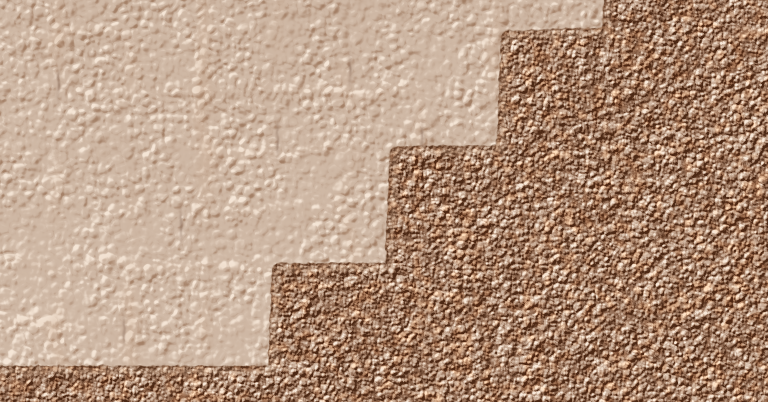
This texture is drawn by a Shadertoy shader. Its source:

```glsl
// Sunlit stepped parapet of coarse stucco before a pale, out-of-focus plaster wall.
// Steps are a union of rounded corners; both surfaces are height fields made of
// gradient noise and domed grains, toned by their relief and slope toward the sun.

const vec2 SUN = vec2(-0.6, 0.8);

vec2 hash2(vec2 p) {
    vec3 q = fract(p.xyx * vec3(0.1031, 0.1030, 0.0973));
    q += dot(q, q.yzx + 33.33);
    return fract((q.xx + q.yz) * q.zy);
}

float gradientDot(vec2 cell, vec2 corner, vec2 f) {
    return dot(hash2(cell + corner) * 2.0 - 1.0, f - corner);
}

float gradientNoise(vec2 p) {
    vec2 i = floor(p), f = fract(p);
    vec2 u = f * f * f * (f * (f * 6.0 - 15.0) + 10.0);
    return mix(mix(gradientDot(i, vec2(0, 0), f), gradientDot(i, vec2(1, 0), f), u.x),
               mix(gradientDot(i, vec2(0, 1), f), gradientDot(i, vec2(1, 1), f), u.x), u.y);
}

// Highest of the domes scattered one per cell, each with its own size
float grains(vec2 p) {
    vec2 cell = floor(p);
    float height = 0.0;
    for (int y = -1; y <= 1; y++)
    for (int x = -1; x <= 1; x++) {
        vec2 c = cell + vec2(x, y);
        vec2 r = p - c - hash2(c);
        float size = 0.2 + 0.55 * hash2(c + 71.0).x;
        height = max(height, size - dot(r, r) / size);
    }
    return height;
}

// Signed distance to the staircase: a low ledge and four rising blocks
float stairs(vec2 p) {
    float d = p.y - 0.09;
    for (int i = 0; i < 4; i++) {
        float n = float(i);
        float left = 0.677 + 0.3 * n - 0.0075 * n * n;
        float top = 0.346 + 0.289 * n;
        left += 0.04 * (p.y - top);
        top += 0.015 * (p.x - left) * n;
        vec2 q = vec2(left - p.x, p.y - top) + 0.018;
        d = min(d, length(max(q, 0.0)) + min(max(q.x, q.y), 0.0) - 0.018);
    }
    return d;
}

float stuccoHeight(vec2 p) {
    vec2 warped = p + 0.004 * vec2(gradientNoise(p * 50.0), gradientNoise(p * 50.0 + 19.0));
    float coverage = smoothstep(-0.3, 0.2, gradientNoise(p * 11.0) + 0.25 * (p.x - p.y - 0.6));
    return grains(warped * 60.0) * mix(0.5, 1.0, coverage)
         + 0.55 * grains(warped * 112.0 + 7.0)
         + 0.25 * gradientNoise(p * 120.0) + 0.5 * gradientNoise(p * 30.0);
}

// Ridge strength along the evenly spaced upright and level joints of the wall
vec2 joints(vec2 p) {
    vec2 wobble = 0.05 * vec2(gradientNoise(p * vec2(6.0, 9.0)), gradientNoise(p * vec2(9.0, 6.0) + 8.0));
    vec2 q = abs(fract((p + wobble - vec2(0.145, 0.77)) / vec2(0.18, 0.145) + 0.5) - 0.5);
    vec2 broken = vec2(gradientNoise(p * vec2(5.0, 4.0) + 4.0), gradientNoise(p * vec2(4.0, 7.0) + 9.0));
    return exp(-q * q * 80.0) * smoothstep(-0.2, 0.35, broken);
}

float plasterHeight(vec2 p) {
    vec2 q = p + 0.006 * vec2(gradientNoise(p * 30.0), gradientNoise(p * 30.0 + 31.0));
    vec2 ridge = joints(p);
    float rough = smoothstep(-0.35, 0.2, gradientNoise(p * 6.0 + 3.0) + 0.25 * (ridge.x + ridge.y));
    return 0.45 * (ridge.x + ridge.y) + 0.5 * gradientNoise(q * vec2(25.0, 17.0))
         + (0.5 + 0.5 * rough) * (0.8 * grains(q * 46.0)
         + 0.6 * gradientNoise(q * 55.0) + 0.35 * gradientNoise(q * 90.0));
}

vec3 plaster(vec2 p) {
    float height = plasterHeight(p);
    float slope = height - plasterHeight(p + SUN * 0.008);
    float cloud = gradientNoise(p * 3.0 + 11.0);
    float tone = 0.45 + 0.75 * slope + 0.2 * (height - 0.4) + 0.1 * cloud - 0.14 * (p.y - 0.5);
    vec3 color = mix(vec3(0.64, 0.50, 0.40), vec3(0.81, 0.72, 0.645), smoothstep(-0.2, 0.4, tone));
    color = mix(color, vec3(0.96, 0.90, 0.84), smoothstep(0.4, 0.88, tone));
    vec2 joint = joints(p);
    color = mix(color, vec3(0.76, 0.62, 0.51), 0.25 * joint.x + 0.1 * joint.y);

    // Soft vertical cracks
    vec2 cracks[6] = vec2[6](vec2(0.871, 0.83), vec2(0.145, 0.79), vec2(0.69, 0.65),
                             vec2(1.05, 0.66), vec2(0.45, 0.44), vec2(0.308, 0.18));
    for (int i = 0; i < 6; i++) {
        vec2 r = (p - cracks[i]) / vec2(0.004, 0.033);
        r.x += 1.2 * gradientNoise(p * 40.0);
        float fade = 0.45 + 0.5 * gradientNoise(p * 50.0 + 6.0);
        color = mix(color, vec3(0.52, 0.40, 0.33), fade * exp(-dot(r, r)));
    }
    return color;
}

vec3 stucco(vec2 p, float d) {
    float height = stuccoHeight(p);
    float slope = height - stuccoHeight(p + SUN * 0.0055);
    float tone = 0.46 + 0.72 * slope + 0.4 * (height - 0.45) + 0.05 * gradientNoise(p * 5.0 + 2.0);
    vec3 color = mix(vec3(0.30, 0.16, 0.08), vec3(0.59, 0.44, 0.34), smoothstep(0.0, 0.36, tone));
    color = mix(color, vec3(0.80, 0.69, 0.60), smoothstep(0.3, 0.64, tone));
    color = mix(color, vec3(0.98, 0.92, 0.85), smoothstep(0.62, 1.0, tone));

    // Rusty grains among grey-beige ones
    float tint = gradientNoise(p * 40.0 + 40.0) + 0.4 * gradientNoise(p * 10.0);
    color *= mix(vec3(1.03, 0.95, 0.87), vec3(0.99, 0.99, 1.0), smoothstep(-0.4, 0.15, tint));

    // Shaded arris with a paler band just inside it
    color = mix(color, vec3(0.84, 0.72, 0.61), 0.3 * exp(-pow((d + 0.014) / 0.007, 2.0)));
    return mix(color, vec3(0.42, 0.27, 0.17), 0.5 * smoothstep(-0.008, 0.0, d));
}

void mainImage(out vec4 fragColor, in vec2 fragCoord) {
    vec2 p = fragCoord / iResolution.y;
    float d = stairs(p) + 0.005 * gradientNoise(p * 45.0) + 0.003 * gradientNoise(p * 110.0);
    float edge = 1.0 / iResolution.y;
    vec3 color = mix(stucco(p, d), plaster(p), smoothstep(-edge, edge, d));
    fragColor = vec4(color, 1.0);
}
```
